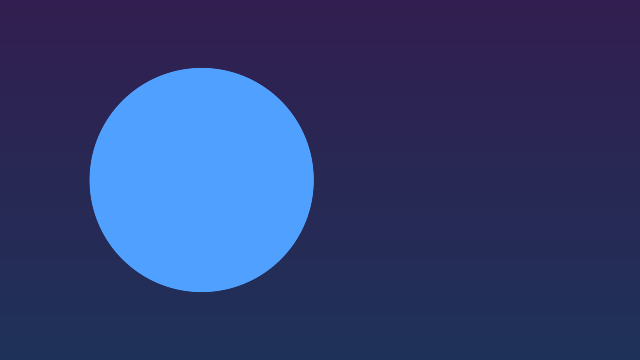
This background is drawn by a WebGL 1 fragment shader. Its source:

```glsl
precision highp float;
// A flat blue disc, left of centre, on a vertical navy-to-purple gradient.

uniform vec2 u_resolution;

const vec3 NAVY = vec3(0.118, 0.196, 0.349);
const vec3 PURPLE = vec3(0.196, 0.118, 0.314);
const vec3 DISC_BLUE = vec3(0.314, 0.627, 1.0);

const vec2 DISC_CENTER = vec2(-0.3287, 0.0);
const float DISC_RADIUS = 0.3115;

// Signed distance to a circle
float circleDistance(vec2 p, vec2 center, float radius) {
    return length(p - center) - radius;
}

// Coverage of a shape, softened over the given width
float fillMask(float distanceToEdge, float softness) {
    return 1.0 - smoothstep(-0.5 * softness, 0.5 * softness, distanceToEdge);
}

// Backdrop colour at a height from 0 (bottom) to 1 (top)
vec3 backdrop(float height) {
    return mix(NAVY, PURPLE, height);
}

void main() {
    // Centred coordinates, one unit per canvas height
    vec2 p = (gl_FragCoord.xy - 0.5 * u_resolution) / u_resolution.y;
    float pixelSize = 1.0 / u_resolution.y;

    vec3 color = backdrop(p.y + 0.5);
    float disc = circleDistance(p, DISC_CENTER, DISC_RADIUS);
    color = mix(color, DISC_BLUE, fillMask(disc, pixelSize));

    gl_FragColor = vec4(color, 1.0);
}
```
